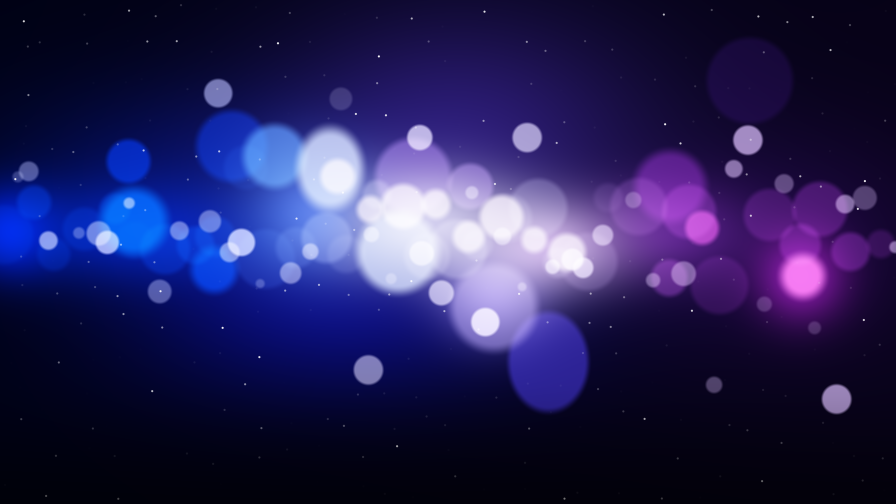
Write a Shadertoy shader that draws this background.

```glsl
// A band of out-of-focus lights drifting from blue through white to magenta.
// Gaussian hazes set the base, soft discs are screened over it, and hashed
// loops and cells scatter the smaller bokeh and the dust of stars.

float hash(float n) { return fract(sin(n * 91.37) * 4375.85); }

void screen(inout vec3 color, vec3 light) {
    color = 1.0 - (1.0 - color) * (1.0 - clamp(light, 0.0, 1.0));
}

float haze(vec2 p, vec2 center, vec2 size) {
    vec2 d = (p - center) / size;
    return exp(-dot(d, d));
}

float disc(vec2 p, vec2 center, float radius, float blur) {
    return 1.0 - smoothstep(radius - blur, radius + blur, length(p - center));
}

// Light colour along the band
vec3 bandTint(float x) {
    vec3 tint = mix(vec3(0.02, 0.22, 1.0), vec3(0.75, 0.74, 1.0), smoothstep(0.4, 0.8, x));
    return mix(tint, vec3(0.62, 0.2, 0.82), smoothstep(1.05, 1.4, x));
}

float bandHeight(float x) {
    return 0.55 + 0.02 * sin(x * 4.0) - 0.035 * smoothstep(0.8, 1.6, x);
}

// Crisp pale light, faintly tinted by its place in the band
void paleLight(inout vec3 color, vec2 p, vec2 center, float radius, float strength) {
    vec3 tint = mix(bandTint(center.x), vec3(0.88, 0.85, 1.0), 0.8);
    screen(color, tint * strength * disc(p, center, radius, 0.0035));
}

void addHazes(inout vec3 color, vec2 p) {
    screen(color, vec3(0.16, 0.10, 0.40) * haze(p, vec2(0.91, 0.72), vec2(0.38, 0.26)));
    screen(color, vec3(0.02, 0.04, 0.44) * haze(p, vec2(0.66, 0.40), vec2(0.42, 0.19)));
    screen(color, vec3(0.01, 0.04, 0.26) * haze(p, vec2(0.38, 0.67), vec2(0.40, 0.17)));
    screen(color, vec3(0.08, 0.02, 0.16) * haze(p, vec2(1.55, 0.52), vec2(0.32, 0.22)));
    screen(color, vec3(0.0, 0.10, 0.62) * haze(p, vec2(0.27, 0.54), vec2(0.28, 0.10)));
    screen(color, vec3(0.0, 0.09, 0.85) * haze(p, vec2(0.02, 0.54), vec2(0.09, 0.08)));
    screen(color, vec3(0.22, 0.38, 0.80) * haze(p, vec2(0.62, 0.58), vec2(0.13, 0.12)));
    screen(color, vec3(0.78, 0.77, 0.86) * haze(p, vec2(0.85, 0.56), vec2(0.18, 0.10)));
    screen(color, vec3(0.76, 0.66, 0.84) * haze(p, vec2(1.08, 0.51), vec2(0.15, 0.09)));
    screen(color, vec3(0.46, 0.40, 0.74) * haze(p, vec2(0.98, 0.42), vec2(0.10, 0.09)));
    screen(color, vec3(0.30, 0.10, 0.42) * haze(p, vec2(1.32, 0.54), vec2(0.16, 0.09)));
    screen(color, vec3(0.50, 0.08, 0.58) * haze(p, vec2(1.59, 0.45), vec2(0.085)));
}

// Large lights that shape the composition
void addLargeDiscs(inout vec3 color, vec2 p) {
    vec2 tall = vec2(1.0, 0.8);
    screen(color, vec3(0.68, 0.72, 0.86) * disc(p * tall, vec2(0.655, 0.665) * tall, 0.064, 0.014));
    screen(color, vec3(0.15, 0.12, 0.50) * disc(p * tall, vec2(1.088, 0.282) * tall, 0.079, 0.008));
    screen(color, vec3(0.22, 0.40, 0.74) * disc(p, vec2(0.545, 0.69), 0.062, 0.012));
    screen(color, vec3(0.01, 0.10, 0.50) * disc(p, vec2(0.46, 0.71), 0.070, 0.010));
    screen(color, vec3(0.66, 0.70, 0.82) * disc(p, vec2(0.79, 0.50), 0.080, 0.014));
    screen(color, vec3(0.34, 0.25, 0.52) * disc(p, vec2(0.82, 0.65), 0.075, 0.010));
    screen(color, vec3(0.34, 0.26, 0.50) * disc(p, vec2(0.933, 0.63), 0.045, 0.007));
    screen(color, vec3(0.36, 0.32, 0.52) * disc(p, vec2(0.98, 0.39), 0.085, 0.014));
    screen(color, vec3(0.0, 0.30, 0.88) * disc(p, vec2(0.266, 0.56), 0.065, 0.016));
    screen(color, vec3(0.0, 0.12, 0.62) * disc(p, vec2(0.255, 0.68), 0.043, 0.007));
    screen(color, vec3(0.0, 0.18, 0.75) * disc(p, vec2(0.425, 0.465), 0.045, 0.012));
    screen(color, vec3(0.28, 0.08, 0.40) * disc(p, vec2(1.33, 0.63), 0.070, 0.014));
    screen(color, vec3(0.60, 0.20, 0.62) * disc(p, vec2(1.393, 0.548), 0.033, 0.007));
    screen(color, vec3(0.92, 0.42, 0.86) * disc(p, vec2(1.593, 0.452), 0.042, 0.014));
    screen(color, vec3(0.06, 0.02, 0.13) * disc(p, vec2(1.488, 0.84), 0.085, 0.008));
}

// Focal lights, brightest around the core
void addFocalLights(inout vec3 color, vec2 p) {
    paleLight(color, p, vec2(0.433, 0.815), 0.028, 0.62);
    paleLight(color, p, vec2(0.833, 0.727), 0.025, 0.80);
    paleLight(color, p, vec2(1.046, 0.727), 0.029, 0.70);
    paleLight(color, p, vec2(1.484, 0.722), 0.029, 0.74);
    paleLight(color, p, vec2(0.479, 0.519), 0.027, 0.95);
    paleLight(color, p, vec2(0.213, 0.519), 0.023, 0.90);
    paleLight(color, p, vec2(0.963, 0.361), 0.028, 0.95);
    paleLight(color, p, vec2(0.731, 0.266), 0.029, 0.58);
    paleLight(color, p, vec2(1.660, 0.208), 0.029, 0.72);
    for (float i = 0.0; i < 8.0; i++) {
        vec2 center = vec2(0.67 + 0.065 * i, 0.62 - 0.015 * i + 0.03 * sin(i * 2.4 + 1.5));
        screen(color, vec3(0.72, 0.68, 0.74) * disc(p, center, 0.034 + 0.01 * sin(i * 4.0), 0.008));
    }
}

// Mid-sized bokeh inside the band, then small lights around it
void addScatteredDiscs(inout vec3 color, vec2 p) {
    for (float i = 0.0; i < 32.0; i++) {
        float x = 1.78 * fract(i * 0.618 + 0.06);
        float y = bandHeight(x) + 0.20 * (hash(i + 2.0) - 0.5);
        vec3 light = bandTint(x) * mix(0.12, 0.42, hash(i + 40.0));
        screen(color, light * disc(p, vec2(x, y), mix(0.022, 0.06, hash(i + 80.0)), 0.007));
    }
    for (float i = 0.0; i < 36.0; i++) {
        float x = 1.78 * fract(i * 0.618 + 0.02);
        float side = hash(i + 5.0) * 2.0 - 1.0;
        float y = bandHeight(x) - 0.02 + 0.27 * side * abs(side);
        float strength = mix(0.3, 1.0, hash(i + 21.0)) * (1.0 - 0.4 * abs(side));
        paleLight(color, p, vec2(x, y), mix(0.008, 0.025, hash(i + 63.0)), strength);
    }
}

// One tiny star per cell, most of them dim
void addStars(inout vec3 color, vec2 p) {
    vec2 cell = floor(p * 15.0);
    float id = dot(cell, vec2(17.3, 59.7));
    vec2 center = (cell + 0.15 + 0.7 * vec2(hash(id), hash(id + 3.7))) / 15.0;
    screen(color, vec3(pow(hash(id + 31.0), 4.0) * disc(p, center, 0.002, 0.0014)));
}

void mainImage(out vec4 fragColor, in vec2 fragCoord) {
    vec2 p = fragCoord / iResolution.y;
    vec3 color = mix(vec3(0.0, 0.005, 0.08), vec3(0.025, 0.008, 0.09), p.x / 1.78);
    addHazes(color, p);
    addLargeDiscs(color, p);
    addFocalLights(color, p);
    addScatteredDiscs(color, p);
    addStars(color, p);
    fragColor = vec4(color * (0.4 + 0.6 * smoothstep(-0.05, 0.25, p.y)), 1.0);
}
```
